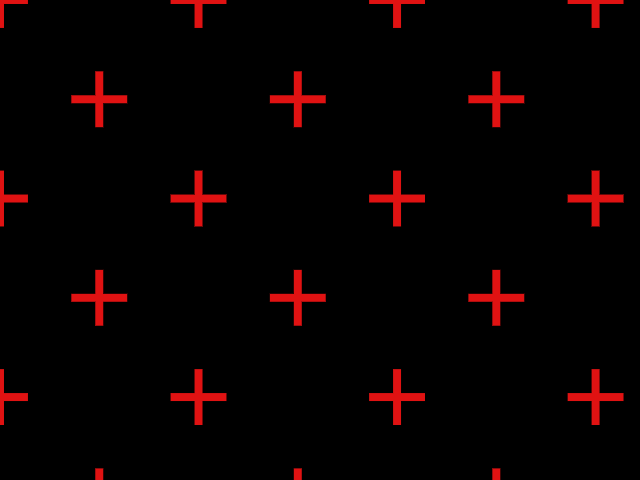
Reproduce this pattern procedurally as a WebGL 2 fragment shader.

```glsl
#version 300 es
precision highp float;

uniform vec2 u_resolution;
out vec4 outColor;

float boxDistance(vec2 p, vec2 halfSize) {
    vec2 d = abs(p) - halfSize;
    return max(d.x, d.y);
}

float plusDistance(vec2 p) {
    vec2 arm = vec2(0.0582, 0.0083);
    return min(boxDistance(p, arm), boxDistance(p, arm.yx));
}

void main() {
    // Canvas heights, measured from the top left corner
    vec2 p = vec2(gl_FragCoord.x, u_resolution.y - gl_FragCoord.y) / u_resolution.y;

    // Square lattice folded around its nearest point
    float period = 0.4136;
    vec2 corner = abs(p - period * round(p / period));

    // Second lattice, shifted by half a period both ways
    vec2 centre = 0.5 * period - corner;

    float d = min(plusDistance(corner), plusDistance(centre));
    float coverage = clamp(0.5 - d * u_resolution.y, 0.0, 1.0);

    vec3 red = vec3(0.88, 0.07, 0.07);
    outColor = vec4(red * coverage, 1.0);
}
```
